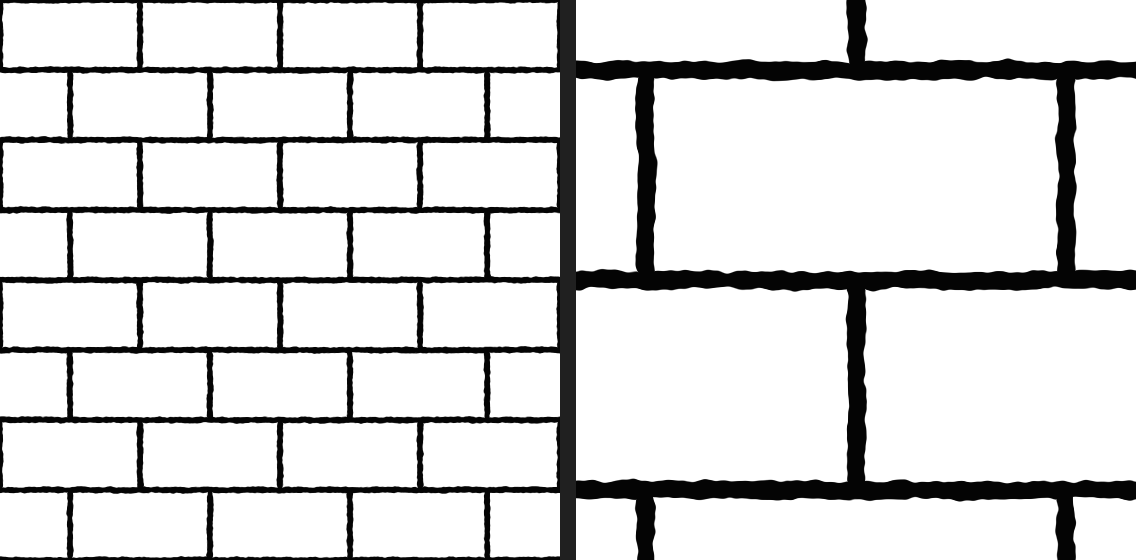
Left, the full canvas; right, a detail of the centre.
A WebGL 2 fragment shader for this pattern:

```glsl
#version 300 es
precision highp float;

uniform vec2 u_resolution;
out vec4 outColor;

// Random unit gradient for a lattice cell, wrapped at the period
vec2 cellGradient(vec2 cell, float period) {
    uvec2 c = uvec2(mod(cell, period));
    uint h = c.x * 1597u + c.y * 51749u + 977u;
    h = (h ^ (h >> 15)) * 73939u;
    h = (h ^ (h >> 13)) * 43961u;
    h ^= h >> 16;
    float angle = float(h & 1023u) * 6.28319 / 1024.0;
    return vec2(cos(angle), sin(angle));
}

// Gradient noise that tiles over the unit square
float gradientNoise(vec2 uv, float period) {
    vec2 p = uv * period;
    vec2 cell = floor(p);
    vec2 f = p - cell;
    vec2 s = f * f * f * (f * (f * 6.0 - 15.0) + 10.0);
    float a = dot(cellGradient(cell, period), f);
    float b = dot(cellGradient(cell + vec2(1, 0), period), f - vec2(1, 0));
    float c = dot(cellGradient(cell + vec2(0, 1), period), f - vec2(0, 1));
    float d = dot(cellGradient(cell + vec2(1, 1), period), f - vec2(1, 1));
    return mix(mix(a, b, s.x), mix(c, d, s.x), s.y);
}

// Distance to the nearest whole number
float lineDistance(float x) {
    return abs(fract(x + 0.5) - 0.5);
}

// Distance to the mortar centre lines: 4 bricks across, 8 courses
float mortarDistance(vec2 uv) {
    float shifted = 1.0 - mod(floor(uv.y * 8.0), 2.0);
    // The last joint of each shifted course sits slightly to the left
    float x = uv.x + 0.005 * shifted * step(0.75, uv.x);
    float bedJoint = lineDistance(uv.y * 8.0) / 8.0;
    float headJoint = lineDistance(x * 4.0 + 0.5 * shifted) / 4.0;
    return min(bedJoint, headJoint);
}

void main() {
    vec2 uv = gl_FragCoord.xy / u_resolution;
    float pixel = 1.0 / min(u_resolution.x, u_resolution.y);

    // Ragged mortar edges
    float wobble = 0.0022 * gradientNoise(uv, 72.0)
                 + 0.0012 * gradientNoise(uv, 150.0);
    float edge = mortarDistance(uv) + wobble - 0.0053;

    float brick = smoothstep(-0.7 * pixel, 0.7 * pixel, edge);
    vec3 mortarColor = vec3(0.015);
    vec3 brickColor = vec3(1.0);
    outColor = vec4(mix(mortarColor, brickColor, brick), 1.0);
}
```
